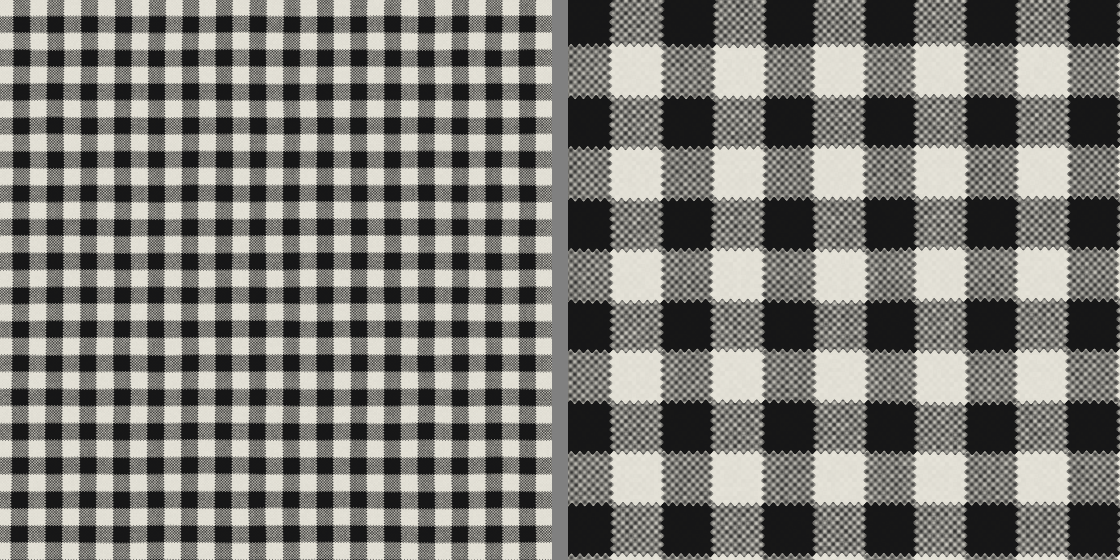
Left: the whole. Right: its middle third, enlarged.
This texture is drawn by a WebGL 1 fragment shader. Its source:

```glsl
precision highp float;
// Woven black and ivory gingham cloth with serrated yarn edges and a slight skew.

uniform vec2 u_resolution;

const float PI = 3.14159265;
const vec2 REPEATS = vec2(16.39, 16.48);  // checks across and down
const vec2 FIRST_BAND = vec2(0.412, 0.472); // first dark edge, in repeats
const float YARNS = 24.0;                 // yarns in one repeat
const float TOOTH = 0.018;                // depth of the serrated edges
const vec3 IVORY = vec3(0.885, 0.875, 0.835);
const vec3 BLACK = vec3(0.088, 0.088, 0.09);

float hash(vec2 p) {
  vec3 q = fract(vec3(p.xyx) * 0.1031);
  q += dot(q, q.yzx + 33.33);
  return fract((q.x + q.y) * q.z);
}

float valueNoise(vec2 p) {
  vec2 cell = floor(p);
  vec2 f = fract(p);
  f = f * f * (3.0 - 2.0 * f);
  float low = mix(hash(cell), hash(cell + vec2(1.0, 0.0)), f.x);
  float high = mix(hash(cell + vec2(0.0, 1.0)), hash(cell + 1.0), f.x);
  return mix(low, high, f.y);
}

// Dark stripe covering the first half of each repeat.
float darkBand(float t, float blur) {
  float fromCentre = abs(fract(t + 0.25) - 0.5);
  return 1.0 - smoothstep(0.248 - blur, 0.248 + blur, fromCentre);
}

// Cloth coordinates in repeats, measured down from the top left.
vec2 clothPosition(vec2 uv) {
  vec2 p = uv * REPEATS - FIRST_BAND;
  float left = 1.0 - uv.x;
  p.x += 0.09 * left * left * uv.y;
  p.y += 0.03 * sin(PI * uv.y);
  vec2 wobble = vec2(valueNoise(p * 0.9 + 40.0), valueNoise(p * 0.9 + 90.0));
  return p + 0.03 * (wobble - 0.5);
}

// Share of the warp yarn on the surface: a softened checkerboard.
float warpOnTop(vec2 p, float strength) {
  vec2 wave = sin(PI * YARNS * p);
  return 0.5 + strength * wave.x * wave.y;
}

void main() {
  vec2 uv = gl_FragCoord.xy / u_resolution;
  vec2 p = clothPosition(vec2(uv.x, 1.0 - uv.y));
  vec2 blur = 0.7 * REPEATS / u_resolution;

  // Stripes in both directions, their edges stepped by the crossing yarns.
  vec2 teeth = TOOTH * sin(PI * YARNS * p.yx);
  float warp = darkBand(p.x + teeth.x, blur.x);
  float weft = darkBand(p.y + teeth.y, blur.y);

  // Interlacing, with small irregularities from yarn to yarn.
  vec2 yarn = floor(p * YARNS) + 100.0;
  float grain = hash(yarn) - 0.5;
  float slub = hash(vec2(yarn.x, 7.0)) + hash(vec2(13.0, yarn.y)) - 1.0;
  float top = warpOnTop(p, 0.32) + 0.12 * grain + 0.04 * slub;
  float dark = mix(weft, warp, clamp(top, 0.0, 1.0));

  vec3 colour = mix(IVORY, BLACK, dark);
  float relief = 0.03 * (warpOnTop(p, 0.5) - 0.5) + 0.02 * grain;
  gl_FragColor = vec4(colour * (1.0 + relief), 1.0);
}
```
